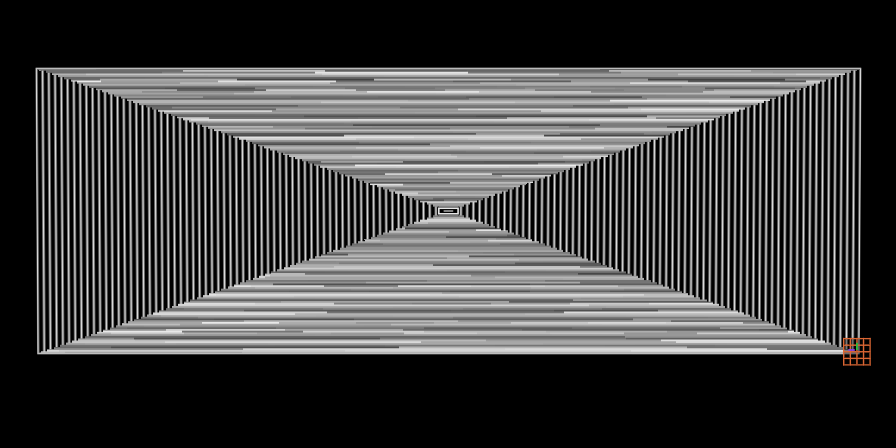
Give the GLSL for this background, as a WebGL 1 fragment shader.

```glsl
precision highp float;

uniform vec2 u_resolution;

// Lengths are fractions of the canvas height
const vec2 CENTER = vec2(1.001, 0.529);
const vec2 HALF_SIZE = vec2(0.918, 0.318);
const float RINGS = 66.0;
const float LEAN = 0.006;
const float LINE_WIDTH = 0.0044;
const float LINE_TONE = 0.86;
const float ROWS = 256.0;
const float STREAK_DARK = 0.25;
const float STREAK_LIGHT = 0.93;
const vec2 CORE_HALF = vec2(0.0215, 0.0062);
const vec2 GRID_CENTER = vec2(1.9128, 0.2148);
const float GRID_HALF = 0.0295;
const float GRID_CELLS = 4.0;
const vec3 GRID_COLOR = vec3(0.86, 0.40, 0.20);
const vec3 UP_COLOR = vec3(0.15, 0.75, 0.25);
const vec3 LEFT_COLOR = vec3(0.55, 0.25, 0.90);

float hash(vec2 p) {
  vec3 q = fract(vec3(p.xyx) * 0.1031);
  q += dot(q, q.yzx + 33.33);
  return fract((q.x + q.y) * q.z);
}

float boxDistance(vec2 p, vec2 halfSize) {
  vec2 d = abs(p) - halfSize;
  return length(max(d, 0.0)) + min(max(d.x, d.y), 0.0);
}

float fill(float d, float px) {
  return clamp(0.5 - d / px, 0.0, 1.0);
}

// Grey of one thin row: beat of the line pitch plus random segments
float streak(float row, float x) {
  float span = mix(0.16, 0.65, hash(vec2(row, 3.0)));
  float segment = floor(x / span + hash(vec2(row, 9.0)) * 7.0);
  float pick = hash(vec2(segment + 17.0, row));
  float pitch = HALF_SIZE.y / RINGS;
  float phase = (row / ROWS - CENTER.y) / pitch + 0.3 * pick;
  float beat = 0.5 + 0.5 * cos(6.28318 * phase);
  return mix(STREAK_DARK, STREAK_LIGHT, 0.55 * beat + 0.45 * pick);
}

float streakRows(vec2 p, float px) {
  float q = p.y * ROWS;
  float edge = floor(q + 0.5);
  float t = clamp((q - edge) / (px * ROWS) + 0.5, 0.0, 1.0);
  return mix(streak(edge - 1.0, p.x), streak(edge, p.x), t);
}

// Nested rectangles: separate uprights, densely packed horizontals
float nestedRings(vec2 p, float px) {
  vec2 d = p - CENTER;
  float reach = abs(d.x) - LEAN * d.y;
  float pitch = HALF_SIZE.x / RINGS;
  float ring = floor(reach / pitch + 0.5);
  float upright = LINE_TONE * max(0.0, 1.0 - abs(reach - ring * pitch) / LINE_WIDTH);
  float rise = HALF_SIZE.y * ring / RINGS;
  float tone = mix(streakRows(p, px), upright, fill(abs(d.y) - rise, px));

  // Outer border
  vec2 skewed = vec2(reach, d.y);
  float border = boxDistance(skewed, HALF_SIZE);
  tone = max(tone, 0.75 * max(0.0, 1.0 - abs(border) / LINE_WIDTH));
  tone *= fill(border - 0.5 * LINE_WIDTH, px);

  // Small core with a short dash
  float core = boxDistance(d, CORE_HALF);
  tone *= 1.0 - fill(core - 0.003, px);
  tone = max(tone, 0.9 * fill(abs(core) - 0.0018, px));
  return max(tone, 0.75 * fill(boxDistance(d, vec2(0.0105, 0.0015)), px));
}

vec3 addGrid(vec3 color, vec2 p, float px) {
  vec2 d = p - GRID_CENTER;
  float cell = 2.0 * GRID_HALF / GRID_CELLS;
  vec2 offset = abs(d - cell * floor(d / cell + 0.5));
  float lines = fill(min(offset.x, offset.y) - 0.0016, px);
  float inside = fill(boxDistance(d, vec2(GRID_HALF + 0.0016)), px);
  color = mix(color, color * 0.55, inside);
  color = mix(color, GRID_COLOR, lines * inside);

  // Axis marks
  float up = boxDistance(d - vec2(0.0, 0.012), vec2(0.002, 0.008));
  float left = boxDistance(d - vec2(-0.012, 0.004), vec2(0.007, 0.002));
  color = mix(color, UP_COLOR, fill(up, px));
  return mix(color, LEFT_COLOR, fill(left, px));
}

void main() {
  // Fit the two-to-one layout to the canvas
  vec2 p = gl_FragCoord.xy / u_resolution * vec2(2.0, 1.0);
  float px = 1.0 / u_resolution.y;
  vec3 color = vec3(nestedRings(p, px));
  gl_FragColor = vec4(addGrid(color, p, px), 1.0);
}
```
